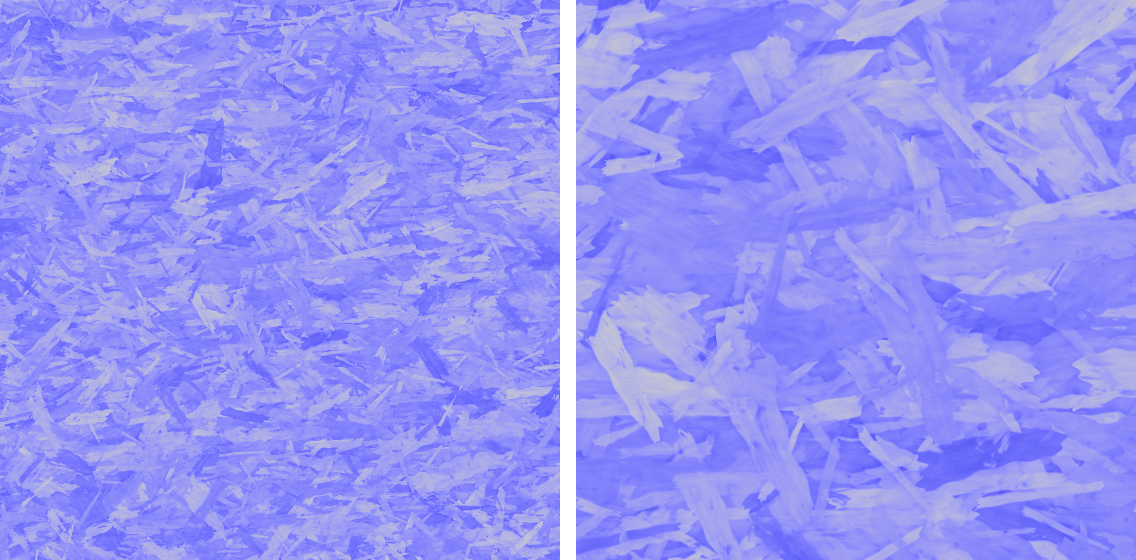
Left, the full canvas; right, a detail of the centre.
Reproduce this texture procedurally as a Shadertoy shader.

```glsl
// Pressed strand board in blue and lavender: overlapping ragged wood flakes.
// Jittered grids of tapered strips are painted layer over layer, each with
// layered-sine grain; cellular specks and a tone ramp finish the surface.

const int LAYERS = 15;
const float MID_TONE = 0.585;

vec4 hash4(vec3 p) {
    vec4 q = fract(p.xyzx * vec4(0.1031, 0.1030, 0.0973, 0.1099));
    q += dot(q, q.wzxy + 33.33);
    return fract((q.xxyz + q.yzzw) * q.zywx);
}

mat2 rotation(float angle) {
    float c = cos(angle), s = sin(angle);
    return mat2(c, -s, s, c);
}

// Warped layered sines, roughly -1 to 1
float ripple(vec2 p) {
    float sum = 0.0, amplitude = 0.6;
    mat2 turn = rotation(0.9);
    for (int i = 0; i < 5; i++) {
        p = turn * p * 1.75 + 0.8 * sin(p.yx) + 1.7;
        sum += amplitude * sin(p.x) * sin(p.y);
        amplitude *= 0.78;
    }
    return sum;
}

// Distance to a tapered strip with slanted, splintered ends
float flakeDistance(vec2 q, vec2 halfSize, float taper, float slant, float seed) {
    vec2 n = q / halfSize;
    float splinter = sin(n.y * 4.0 + seed) + 0.6 * sin(n.y * 11.0 - seed * 2.0);
    float wobble = sin(n.x * 3.0 + seed) + 0.5 * sin(n.x * 13.0 + seed * 3.0);
    float width = halfSize.y * (1.0 - taper * (0.5 + 0.5 * n.x));
    float endGap = abs(q.x + slant * q.y + 0.25 * halfSize.y * splinter) - halfSize.x;
    float sideGap = abs(q.y + 0.13 * halfSize.y * wobble) - width;
    return max(endGap, sideGap);
}

// Paints one grid of flakes over the tone below
float paintFlakes(float tone, vec2 uv, float size, float layer, float blur) {
    vec2 home = floor(uv / size);
    for (int j = -1; j <= 1; j++)
    for (int i = -1; i <= 1; i++) {
        vec2 cell = home + vec2(i, j);
        vec4 place = hash4(vec3(cell + 71.0, layer));
        vec4 look = hash4(vec3(cell + 139.0, layer + 40.0));
        vec2 offset = uv - (cell + place.xy) * size;
        if (dot(offset, offset) > size * size) continue;

        // Mostly level strips, a few steep ones
        float lean = 2.0 * place.z - 1.0;
        vec2 q = rotation(0.08 + 1.35 * lean * abs(lean)) * offset;
        vec2 halfSize = size * vec2(mix(0.32, 0.66, look.x),
                                    mix(0.05, 0.25, place.w * place.w));
        float seed = 40.0 * look.w;
        float d = flakeDistance(q, halfSize, 0.8 * look.y, 2.0 * look.y - 1.0, seed);
        if (d > 0.005) continue;

        // Thin shadow around the strip, then the strip itself
        tone -= 0.045 * look.w * (1.0 - smoothstep(0.0, 0.005, d));
        float cover = 1.0 - smoothstep(-blur, blur, d);
        if (cover <= 0.0) continue;
        float grain = ripple(q * vec2(28.0, 190.0) + seed);
        float wear = ripple(q * vec2(45.0, 75.0) - seed);
        float wood = mix(0.41, 0.735, pow(look.z, 0.75));
        wood += 0.026 * grain + 0.022 * wear + 0.03 * lean * q.x / halfSize.x;
        float opacity = mix(0.65, 1.0, look.x) * smoothstep(-1.1, -0.3, wear);
        tone = mix(tone, wood, cover * opacity);
    }
    return tone;
}

// Cellular dots: 1 inside a speck, 0 elsewhere
float specks(vec2 uv, float size) {
    vec2 home = floor(uv / size);
    float mark = 0.0;
    for (int j = -1; j <= 1; j++)
    for (int i = -1; i <= 1; i++) {
        vec4 h = hash4(vec3(home + vec2(i, j) + 211.0, 97.0));
        vec2 q = uv / size - home - vec2(i, j) - h.xy;
        float radius = 0.24 * h.z * step(0.55, h.w);
        mark = max(mark, 1.0 - smoothstep(0.4 * radius, radius + 0.03, length(q)));
    }
    return mark;
}

// Saturated blue in the darks, greyer lavender in the lights
vec3 boardColor(float tone) {
    float fade = tone - 0.48;
    return vec3(tone, tone, 0.99 - 1.95 * fade * fade);
}

void mainImage(out vec4 fragColor, in vec2 fragCoord) {
    vec2 uv = fragCoord / iResolution.y;
    float blur = max(0.0008, 0.7 / iResolution.y);

    float tone = MID_TONE + 0.05 * ripple(uv * vec2(14.0, 30.0));
    for (int i = 0; i < LAYERS; i++) {
        float layer = float(i);
        float size = mix(0.04, 0.135, pow(fract(layer * 0.618 + 0.7), 1.3));
        tone = paintFlakes(tone, uv, size, layer, blur);
    }

    // Stains, fine fibre and specks over everything
    float stain = ripple(uv * vec2(20.0, 34.0) + 5.0);
    float fibre = ripple(uv * vec2(90.0, 170.0) + 9.0);
    tone += 0.018 * stain + 0.014 * fibre;
    tone -= 0.07 * specks(uv, 0.013) * smoothstep(-0.2, 0.6, stain);

    fragColor = vec4(boardColor(clamp(tone, 0.36, 0.76)), 1.0);
}
```
